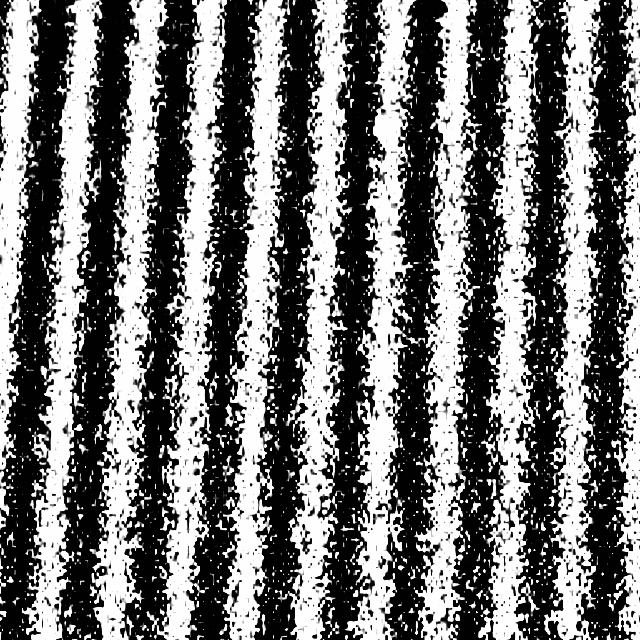
A Shadertoy shader for this pattern:

```glsl
float hash(vec2 p) {
    vec3 q = fract(p.xyx * vec3(0.1031, 0.1030, 0.0973));
    q += dot(q, q.yzx + 33.33);
    return fract((q.x + q.y) * q.z);
}

// Value noise, centred on zero
float noise(vec2 p) {
    vec2 cell = floor(p), f = fract(p);
    f = f * f * (3.0 - 2.0 * f);
    float low = mix(hash(cell), hash(cell + vec2(1, 0)), f.x);
    float high = mix(hash(cell + vec2(0, 1)), hash(cell + vec2(1, 1)), f.x);
    return mix(low, high, f.y) - 0.5;
}

// Slanted bands that fan out slightly towards the bottom; whole phases are white
float stripeTone(vec2 uv) {
    float phase = (uv.x - mix(0.0716, 0.134, uv.y)) / mix(0.1025, 0.0969, uv.y);
    return cos(6.28319 * phase) - 0.2;
}

// Fine grain plus taller blotches that fray the band edges
float grain(vec2 uv) {
    return 2.1 * noise(uv * vec2(255, 185) + 17.0)
         + 0.9 * noise(uv * vec2(120, 55) + 71.0);
}

void mainImage(out vec4 fragColor, in vec2 fragCoord) {
    vec2 uv = fragCoord / iResolution.xy;
    float tone = stripeTone(uv);

    // Wear grows downwards and to the right, and spares the white cores
    float wear = 0.9 + 0.55 * (1.0 - uv.y) + 0.3 * uv.x;
    wear *= mix(1.0, 0.68, smoothstep(-0.3, 0.6, tone));

    float ink = smoothstep(-0.28, 0.28, tone + wear * grain(uv));
    fragColor = vec4(vec3(mix(0.005, 0.995, ink)), 1.0);
}
```
